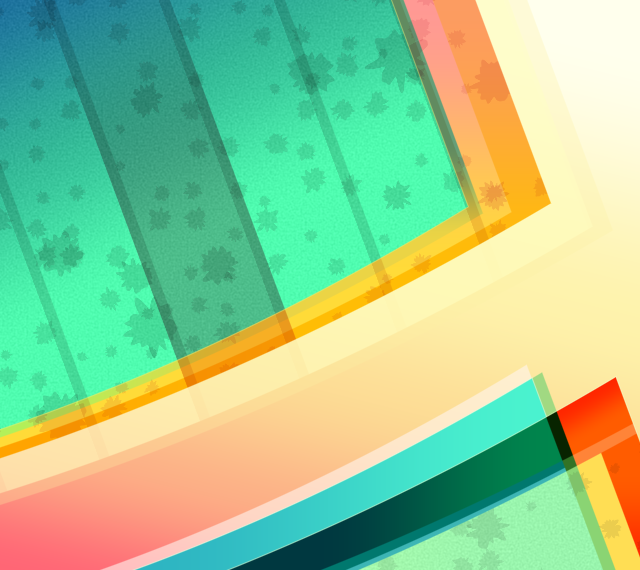
This background is drawn by a Shadertoy shader. Its source:

```glsl
// Layered curved paper sheets in mint, orange and red with slanted stripes and paint splats.

// Curves in canvas heights: y = c.x + c.y * x + c.z * x * x
const vec3 CREAM_OUTER = vec3(0.114, 0.312, 0.1265);
const vec3 CREAM_INNER = vec3(0.1345, 0.315, 0.13);
const vec3 ORANGE = vec3(0.1959, 0.3327, 0.1347);
const vec3 YELLOW = vec3(0.2149, 0.3325, 0.1423);
const vec3 OLIVE = vec3(0.2325, 0.3365, 0.1505);
const vec3 MINT = vec3(0.2471, 0.339, 0.1662);
const vec3 VEIL = vec3(-0.0572, 0.2965, 0.168);
const vec3 AQUA = vec3(-0.0772, 0.286, 0.168);
const vec3 DARK = vec3(-0.1389, 0.2886, 0.1417);
const vec3 TRIM = vec3(-0.1828, 0.2515, 0.13);
const vec3 BLUE = vec3(-0.205, 0.259, 0.13);
const vec3 LEAF = vec3(-0.217, 0.2634, 0.13);

// Slanted right edges, as x on the top border
const float SLANT = 0.372;
const float EDGE_MINT = 0.686, EDGE_OLIVE = 0.708, EDGE_YELLOW = 0.759;
const float EDGE_ORANGE = 0.834, EDGE_INNER = 0.892, EDGE_OUTER = 0.925;

const float STRIPE_START = 0.076, STRIPE_PERIOD = 0.2018, STRIPE_LINE = 0.1;
const float SPLAT_ALPHA = 0.13, GRAIN = 0.07, RIM = 0.0015;

vec2 hash2(vec2 p) {
    vec3 q = fract(p.xyx * vec3(0.1031, 0.103, 0.0973));
    q += dot(q, q.yzx + 33.33);
    return fract((q.xx + q.yz) * q.zy) * 2.0 - 1.0;
}

float gradientNoise(vec2 p) {
    vec2 i = floor(p), f = fract(p), u = f * f * (3.0 - 2.0 * f), e = vec2(1, 0);
    float low = mix(dot(hash2(i), f), dot(hash2(i + e), f - e), u.x);
    float high = mix(dot(hash2(i + e.yx), f - e.yx), dot(hash2(i + 1.0), f - 1.0), u.x);
    return mix(low, high, u.y);
}

float fill(float d) {
    float px = 0.8 / iResolution.y;
    return smoothstep(-px, px, d);
}

void paint(inout vec3 base, vec3 color, float alpha, float d) {
    base = mix(base, color, alpha * fill(d));
}

float above(vec2 p, vec3 c) { return 0.9 * (p.y - c.x - p.x * (c.y + c.z * p.x)); }
float leftOf(vec2 p, float edge) { return 0.937 * (edge - p.x + SLANT * (1.0 - p.y)); }
float upper(vec2 p, vec3 c, float edge) { return min(above(p, c), leftOf(p, edge)); }
float lower(vec2 p, vec3 c, float edge) { return min(-above(p, c), leftOf(p, edge)); }

// Spiky blots, one per grid cell at most
float splats(vec2 p, float scale) {
    float ink = 0.0;
    for (int k = 0; k < 9; k++) {
        vec2 cell = floor(p * scale) + vec2(k % 3 - 1, k / 3 - 1);
        vec2 h = hash2(cell + scale), d = p * scale - cell - 0.5 - 0.35 * h.yx;
        float r = length(d);
        float spike = gradientNoise(d / max(r, 0.001) * 3.5 + cell * 7.3);
        float radius = (0.2 + 0.09 * h.x) * (1.0 + 0.9 * spike);
        ink = max(ink, fill((radius - r) / scale) * step(-0.25, h.y));
    }
    return ink;
}

vec3 backdrop(float t) {
    vec3 c = mix(vec3(1, 0.4, 0.46), vec3(0.99, 0.67, 0.52), smoothstep(0.0, 0.24, t));
    c = mix(c, vec3(0.99, 0.86, 0.58), smoothstep(0.18, 0.48, t));
    c = mix(c, vec3(0.995, 0.95, 0.67), smoothstep(0.42, 0.72, t));
    return mix(c, vec3(1, 1, 0.93), smoothstep(0.68, 1.2, t));
}

void mainImage(out vec4 fragColor, in vec2 fragCoord) {
    vec2 p = fragCoord / iResolution.y;
    float ink = SPLAT_ALPHA * (splats(p, 6.5) + 0.8 * splats(p + 0.37, 15.0));
    float grain = GRAIN * gradientNoise(p * 260.0);

    // Slanted stripes: thin lines and one shaded column
    float w = STRIPE_PERIOD, s = (p.x - SLANT * (1.0 - p.y) - STRIPE_START) / w;
    float line = fill(fract(s) * w) * fill((STRIPE_LINE - fract(s)) * w);
    float column = fill(s * w) * fill((1.0 + STRIPE_LINE - s) * w);

    // Backdrop and cream sheets
    vec3 col = backdrop(p.y + 0.25 * p.x);
    paint(col, vec3(0.985, 0.94, 0.64), 0.3, upper(p, CREAM_OUTER, EDGE_OUTER));
    paint(col, vec3(1, 1, 0.76), 0.55 - 0.1 * (column + line), upper(p, CREAM_INNER, EDGE_INNER));

    // Orange, yellow and olive borders
    float rise = smoothstep(0.5, 1.0, p.y), across = smoothstep(0.0, 0.55, p.x);
    vec3 band = mix(vec3(1, 0.74, 0.02), vec3(0.99, 0.61, 0.38), rise);
    band = mix(vec3(1, 0.64, 0), band, across);
    vec3 olive = mix(vec3(0.92, 0.83, 0.27), vec3(0.4, 0.62, 0.47), smoothstep(0.58, 0.75, p.y));
    olive = mix(vec3(0.7, 0.94, 0.35), olive, across);
    paint(band, mix(vec3(1, 0.86, 0.22), vec3(1, 0.6, 0.58), rise), 1.0, upper(p, YELLOW, EDGE_YELLOW));
    paint(band, olive, 1.0, upper(p, OLIVE, EDGE_OLIVE));
    band *= mix(vec3(1), vec3(0.97, 0.8, 0.65), column) * (1.0 - vec3(0.05, 0.12, 0.2) * line);
    paint(col, band * (1.0 - ink * vec3(0.3, 1, 0.8)), 1.0, upper(p, ORANGE, EDGE_ORANGE));

    // Mint panel with a fine rim
    float t = 1.0 - p.y + 0.5 * p.x, d = upper(p, MINT, EDGE_MINT);
    vec3 mint = mix(vec3(0.11, 0.43, 0.62), vec3(0.2, 0.72, 0.59), smoothstep(-0.05, 0.34, t));
    mint = mix(mint, vec3(0.31, 0.99, 0.69), smoothstep(0.26, 0.62, t));
    mint *= mix(vec3(1), vec3(0.98, 0.75, 0.79), column * smoothstep(0.0, 0.5, t));
    paint(col, vec3(0.85, 0.95, 0.5), 0.6, d + RIM);
    paint(col, mint * (1.0 - 0.14 * line) * (1.0 - ink) + grain, 1.0, d);

    // Veil, olive flap and aqua band
    across = smoothstep(0.25, 0.95, p.x);
    d = lower(p, AQUA, EDGE_MINT);
    paint(col, vec3(1, 0.96, 0.94), 0.6, lower(p, VEIL, EDGE_MINT));
    paint(col, vec3(0.63, 0.85, 0.51), 1.0, lower(p, AQUA, EDGE_OLIVE));
    paint(col, vec3(0.85, 1, 0.9), 0.7, d + RIM);
    paint(col, mix(vec3(0.18, 0.71, 0.76), vec3(0.29, 0.95, 0.81), across), 1.0, d);

    // Red sheet, dark under the flap and the aqua band
    float body = leftOf(p, EDGE_MINT), flap = leftOf(p, EDGE_OLIVE);
    float glow = smoothstep(0.0, 0.07, -above(p, DARK)) * smoothstep(0.0, 0.17, p.y);
    vec3 red = mix(vec3(1, 0.15, 0), vec3(1, 0.36, 0), glow), sheet = red;
    paint(sheet, vec3(0.03, 0.14, 0), 1.0, flap);
    paint(sheet, mix(vec3(0, 0.22, 0.25), vec3(0, 0.52, 0.3), smoothstep(0.55, 0.97, p.x)), 1.0, body);

    // Pale trim, then yellow and green leaves
    vec3 trim = mix(red, vec3(1, 0.75, 0.55), 0.4), blue = vec3(0, 0.47, 0.43), leaf = red;
    paint(blue, vec3(0.24, 0.71, 0.71), 1.0, -above(p, BLUE));
    paint(trim, vec3(0.2, 0.45, 0.15), 1.0, flap);
    paint(trim, blue, 1.0, body);
    paint(sheet, trim, 1.0, -above(p, TRIM));
    paint(leaf, vec3(1, 0.87, 0.33), 1.0, leftOf(p, EDGE_YELLOW));
    paint(leaf, vec3(0.54, 0.83, 0.45), 1.0, flap);
    paint(leaf, mix(vec3(0.72, 1, 0.67), vec3(0.6, 0.96, 0.68), across) + grain, 1.0, body);
    paint(sheet, leaf * (1.0 - 0.75 * ink), 1.0, -above(p, LEAF));
    d = lower(p, DARK, EDGE_ORANGE);
    paint(col, vec3(0.95, 1, 0.8), 0.6, d + RIM);
    paint(col, sheet, 1.0, d);

    fragColor = vec4(clamp(col, 0.0, 1.0), 1.0);
}
```
